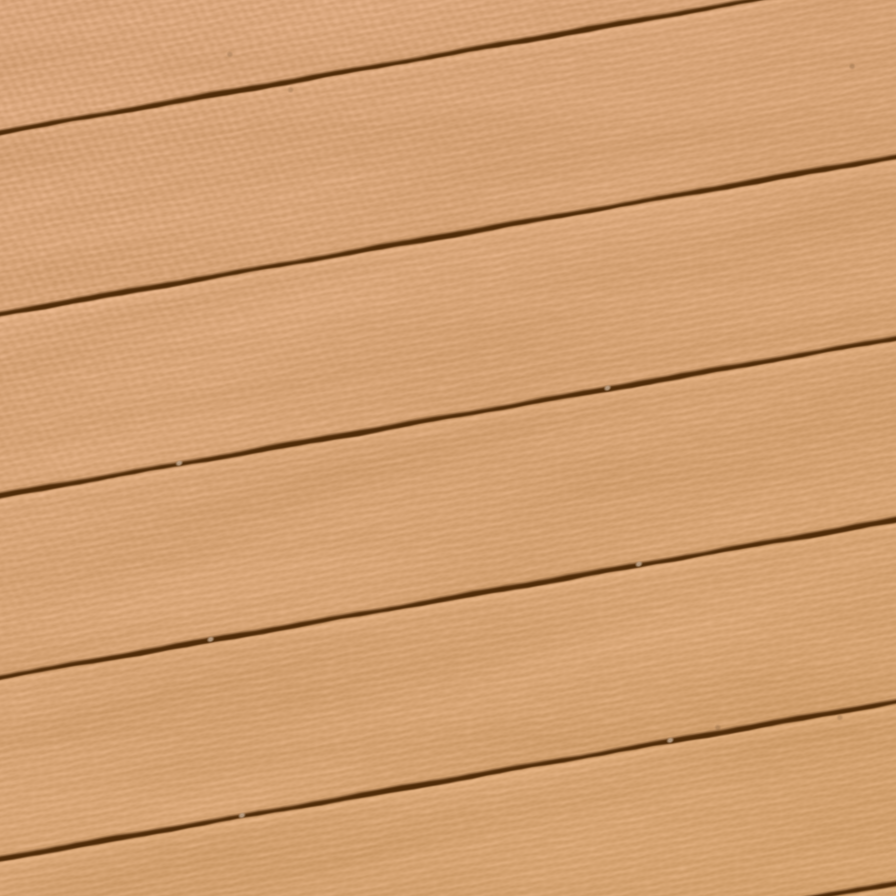
Write a WebGL 1 fragment shader that draws this texture.

```glsl
precision highp float;
// Slanted tan decking boards with fine broken ribs, dark grooves and small pale clips.

uniform vec2 u_resolution;

const float SLOPE = 0.1755;
const float PITCH = 0.2027;

float hash(vec2 p) {
  p = fract(p * vec2(0.1031, 0.1137));
  p += dot(p, p.yx + 33.33);
  return fract((p.x + p.y) * p.x * 43.7);
}

// Cellular noise: distance to the nearest jittered point.
float cells(vec2 p) {
  vec2 cell = floor(p);
  float nearest = 1.5;
  for (int j = -1; j <= 1; j++) {
    for (int i = -1; i <= 1; i++) {
      vec2 c = cell + vec2(float(i), float(j));
      vec2 point = c + vec2(hash(c + 17.0), hash(c + 71.0));
      nearest = min(nearest, length(p - point));
    }
  }
  return nearest;
}

// Long soft stains made of layered sines.
float stains(vec2 p) {
  float sum = 0.0;
  float weight = 0.5;
  for (int i = 0; i < 4; i++) {
    sum += weight * sin(p.x + 1.7 * sin(p.y * 0.7)) * sin(p.y + 1.3 * sin(p.x * 0.6));
    p = mat2(1.8, 0.3, -0.4, 1.9) * p + 4.1;
    weight *= 0.6;
  }
  return sum;
}

// One sparse brown fleck in a few of the cells.
float flecks(vec2 p, float blur) {
  vec2 cell = floor(p * 7.0);
  vec2 center = (cell + 0.2 + 0.6 * vec2(hash(cell + 5.0), hash(cell + 9.0))) / 7.0;
  float spot = 1.0 - smoothstep(0.001, 0.0035 + blur, length(p - center));
  return spot * step(0.91, hash(cell + 31.0));
}

void main() {
  vec2 uv = gl_FragCoord.xy / u_resolution;
  float px = 1.0 / min(u_resolution.x, u_resolution.y);

  // Board coordinates: x runs along the boards, row counts across them.
  float row = (uv.y - SLOPE * uv.x - 0.0415) / PITCH;
  float board = floor(row);
  float seam = floor(row + 0.5);
  float across = (row - seam) * PITCH;
  vec2 along = vec2(uv.x, row * PITCH);

  // Ribs, broken up by grain and fading where they are too fine to resolve.
  float grain = cells(along * vec2(130.0, 250.0)) - 0.5;
  float blotch = cells(along * vec2(38.0, 90.0) + 40.0) - 0.5;
  float ribs = sin(6.2832 * (row * 25.0 + 0.07 * sin(uv.x * 23.0 + board) + 0.25 * blotch));
  ribs *= (0.85 + 0.8 * blotch) * (1.0 - smoothstep(0.002, 0.005, px));

  // Cross weave that shows toward the upper left.
  float weave = sin(6.2832 * (uv.x * 95.0 + row * 9.0 + 0.4 * blotch));
  weave *= smoothstep(-0.1, 0.9, uv.y - uv.x) * (1.0 - smoothstep(0.002, 0.005, px));

  // Surface tone: stains, grain and a slight change from board to board.
  float tone = 0.62 + 0.42 * ribs + 0.5 * grain + 0.2 * blotch + 0.22 * weave;
  tone += 0.42 * stains(along * vec2(5.0, 30.0) + board * 2.3);
  tone += 0.14 * (hash(vec2(board + 8.0, 3.0)) - 0.5);
  vec3 color = mix(vec3(0.81, 0.61, 0.42), vec3(0.865, 0.665, 0.485), tone);

  // Pinker toward the upper left, yellower toward the bottom.
  color += vec3(0.012, 0.008, 0.035) * (uv.y - 0.45 - 0.4 * (uv.x - 0.5));
  color = mix(color, vec3(0.61, 0.45, 0.30), 0.5 * flecks(uv, px));

  // Pale lip under each groove.
  float lip = smoothstep(-0.016, -0.007, across) * (1.0 - smoothstep(-0.006, -0.003, across));
  color += 0.03 * lip;

  // Groove: a soft brown upper edge over a dark core that varies in width.
  float offset = across + 0.0004 * sin(uv.x * 41.0 + seam * 2.0);
  float width = 0.0004 * sin(uv.x * 17.0 + seam * 4.0) + 0.0008 * blotch;
  float halo = 1.0 - smoothstep(0.0008, 0.0042 + px, abs(offset - 0.0003) - width);
  float core = 1.0 - smoothstep(0.0004, 0.0024 + px, abs(offset + 0.0004) - width);
  color = mix(color, vec3(0.46, 0.30, 0.15), halo);
  color = mix(color, vec3(0.31, 0.17, 0.03), core);

  // Clips on the three lowest full grooves, each row shifted a little.
  float clipX = uv.x - 0.27 + 0.035 * seam;
  clipX -= 0.478 * floor(clipX / 0.478 + 0.5);
  float clip = 1.0 - smoothstep(0.001, 0.003 + px, length(vec2(clipX * 0.8, across - 0.001)));
  clip *= step(-0.5, seam) * step(seam, 2.5);
  color = mix(color, vec3(0.80, 0.70, 0.60), 0.8 * clip);

  gl_FragColor = vec4(color, 1.0);
}
```
